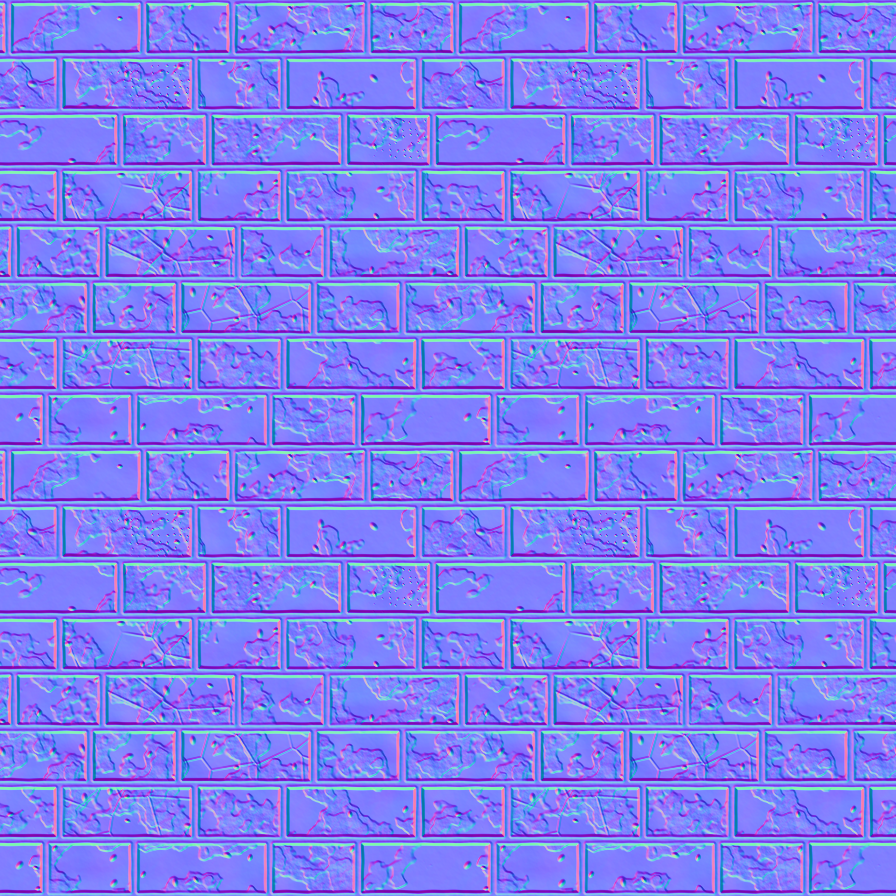
A three.js fragment shader for this texture map:

```glsl
// Tangent-space normal map of a worn brick wall: long and short bricks, chips, pits and cracks.
varying vec2 vUv;

#define ROWS 16.0          // courses across the canvas height
#define TILE 8.0           // courses before the wall repeats
#define PAIR 4.0           // length of one long plus one short brick
#define LONG_BRICK 2.417   // length of the long brick, joint included
#define JOINT 0.059        // half the joint width
#define EDGE_HEIGHT 0.105  // step from joint to brick face
#define BEAD_HEIGHT 0.026  // rounded mortar bead
#define CHIP_DEPTH 0.036
#define PIT_DEPTH 0.075
#define CRACK_DEPTH 0.022
#define SAMPLE_STEP 0.0156 // half the slope sampling distance

vec2 hash2(vec2 p) {
  vec3 a = fract(p.xyx * vec3(0.1031, 0.1030, 0.0973));
  a += dot(a, a.yzx + 33.33);
  return fract((a.xx + a.yz) * a.zy);
}

// Gradient noise that wraps after a whole number of cells
float corner(vec2 cell, vec2 f, vec2 o, float period) {
  return dot(hash2(mod(cell + o, period)) * 2.0 - 1.0, f - o);
}
float noise(vec2 p, float period) {
  vec2 c = floor(p), f = p - c;
  vec2 w = f * f * f * (f * (f * 6.0 - 15.0) + 10.0);
  return mix(mix(corner(c, f, vec2(0, 0), period), corner(c, f, vec2(1, 0), period), w.x),
             mix(corner(c, f, vec2(0, 1), period), corner(c, f, vec2(1, 1), period), w.x), w.y);
}
float fbm(vec2 p, float period) {
  float sum = 0.0, amp = 1.0;
  for (int i = 0; i < 4; i++) {
    sum += amp * noise(p, period);
    p *= 2.0; period *= 2.0; amp *= 0.5;
  }
  return sum;
}

// Distance to the nearest border between scattered cells
float crackDistance(vec2 p) {
  vec2 c = floor(p), near = vec2(9.0), next = vec2(9.0);
  for (int j = -1; j <= 1; j++)
    for (int i = -1; i <= 1; i++) {
      vec2 o = c + vec2(i, j);
      vec2 r = o + 0.1 + 0.8 * hash2(o) - p;
      if (dot(r, r) < dot(near, near)) { next = near; near = r; }
      else if (dot(r, r) < dot(next, next)) next = r;
    }
  return dot(0.5 * (near + next), normalize(next - near));
}

// Sparse oval dents, one at most per cell
float pits(vec2 p, float share) {
  vec2 c = floor(p), h = hash2(c + 7.0), k = hash2(c + 91.0);
  vec2 r = p - c - 0.25 - 0.5 * h;
  float a = 6.2832 * k.x;
  r = mat2(cos(a), sin(a), -sin(a), cos(a)) * r * vec2(1.0, 1.6);
  return step(k.y, share) * (1.0 - smoothstep(0.02, 0.11 + 0.1 * h.x, length(r)));
}

// Start of the first long brick in each course, counted from the top
float courseShift(float row) {
  vec4 i = vec4(0, 1, 2, 3);
  return dot(vec4(equal(i, vec4(row))), vec4(0.146, 1.063, 3.729, 1.063))
       + dot(vec4(equal(i + 4.0, vec4(row))), vec4(1.833, 3.188, 1.063, 2.396));
}

float faceHeight(vec2 q, vec2 id, bool isLong) {
  vec2 seed = hash2(id * 3.7 + 11.0);
  vec2 s = q + floor(seed * 40.0) + seed.yx;
  bool first = id.x < 0.5;
  bool smoothFace = isLong && !first && id.y != 0.0 && mod(id.y + 1.0, TILE) < 3.5;
  bool cracked = isLong && first && abs(id.y - 4.5) < 2.0;
  bool pocked = first && (isLong ? id.y == 1.0 : id.y == 2.0);
  float wear = smoothFace ? 0.25 : 0.75 + 0.4 * seed.x;

  // Broken layers with rough stone below them
  float n = fbm(s * 1.2, 256.0) + 0.28 * (wear - 0.85);
  float chip = smoothstep(-0.03, 0.06, n);
  float layer = smoothstep(0.2, 0.27, n + 0.25 * noise(s * 3.0, 256.0));
  float h = -CHIP_DEPTH * (chip + 0.7 * layer);
  h += (0.003 + 0.022 * chip * wear) * fbm(s * 5.0, 512.0);
  h += 0.06 * wear * noise(s * 1.5 + 17.0, 256.0);

  h -= PIT_DEPTH * pits(s * 2.1, 0.36);
  if (pocked) h -= 0.045 * pits(s * 8.0, 0.85) * smoothstep(-0.5, 0.3, q.x + noise(s * 2.0, 256.0));
  if (cracked) {
    float line = 1.0 - smoothstep(0.006, 0.04, crackDistance(s * 1.35));
    h -= CRACK_DEPTH * line * smoothstep(-0.3, 0.0, noise(s * 1.1 + 5.0, 256.0));
  }
  return h;
}

float wallHeight(vec2 p) {
  // Course, brick and position inside the brick
  float row = mod(floor(ROWS - p.y), TILE);
  float x = p.x - courseShift(row);
  float along = mod(x, PAIR);
  bool isLong = along < LONG_BRICK;
  float size = isLong ? LONG_BRICK : PAIR - LONG_BRICK;
  vec2 q = vec2(along - (isLong ? 0.0 : LONG_BRICK) - 0.5 * size, fract(p.y) - 0.5);
  vec2 id = vec2(mod(floor(x / PAIR), 2.0), row);
  vec2 look = hash2(id + (isLong ? 23.0 : 57.0));

  // Uneven outline, positive inside the brick
  vec2 e = abs(q + vec2(0.0, q.x * 0.012 * (look.x - 0.5))) - vec2(0.5 * size, 0.5) + JOINT + 0.02;
  float d = 0.02 - length(max(e, 0.0)) - min(max(e.x, e.y), 0.0);
  d += 0.016 * noise(p * 3.0, TILE * 3.0);

  float body = smoothstep(-0.006, 0.044, d);
  float bead = BEAD_HEIGHT * (1.0 - smoothstep(-0.05, -0.002, d)) + 0.012 * fbm(p * 3.0, TILE * 3.0);
  vec2 brickId = id + vec2(isLong ? 0.0 : 0.25, 0.0);
  float face = EDGE_HEIGHT * (0.75 + 0.5 * look.y) + faceHeight(q, brickId, isLong);
  return mix(bead, face, body);
}

void main() {
  vec2 p = vUv * ROWS, s = vec2(SAMPLE_STEP, 0.0);
  vec2 slope = vec2(wallHeight(p + s.xy) - wallHeight(p - s.xy),
                    wallHeight(p + s.yx) - wallHeight(p - s.yx)) / (2.0 * SAMPLE_STEP);
  gl_FragColor = vec4(normalize(vec3(-slope, 1.0)) * 0.5 + 0.5, 1.0);
}
```
